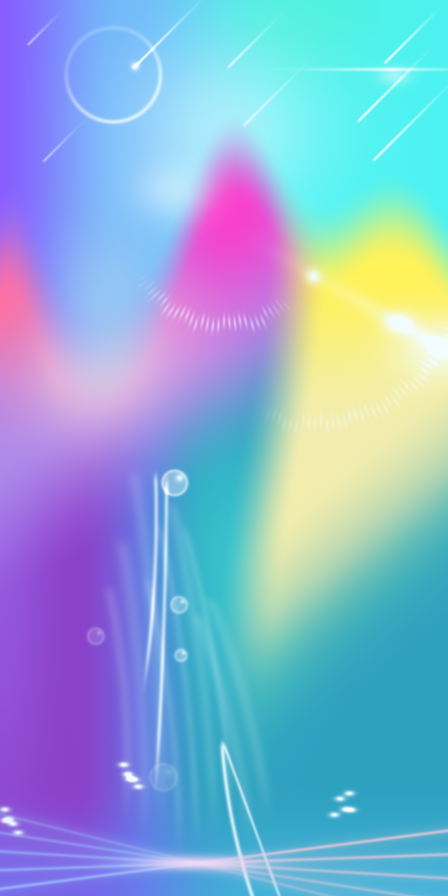
Write a WebGL 1 fragment shader that draws this background.

```glsl
precision highp float;
uniform vec2 u_resolution;

float hash(float n) {
  n = fract(n * .1031 + .17);
  n *= n + 33.33;
  return fract(n * (n + n));
}

float bump(float x, float center, float width) {
  x = (x - center) / width;
  return exp(-x * x);
}

float glow(vec2 p, vec2 center, vec2 size) {
  p = (p - center) / size;
  return exp(-dot(p, p));
}

// Meteor tail rising to the right
float streak(vec2 p, vec2 head, float len) {
  vec2 q = p - head;
  float t = (q.x + q.y) * .707 / len;
  return bump((q.x - q.y) * .707, 0., .003) * smoothstep(-.03, .02, t) * (1. - smoothstep(0., 1., t));
}

// Curved blade from base to tip
float stem(vec2 p, vec2 base, vec2 tip, float bend, float width) {
  float t = (p.y - base.y) / (tip.y - base.y);
  float x = mix(base.x, tip.x, t) + bend * 4. * t * (1. - t);
  return bump(p.x, x, width) * smoothstep(0., .25, t) * (1. - smoothstep(.94, 1., t));
}

float tickRing(vec2 p, vec2 center, float radius, float count, vec2 facing) {
  vec2 q = p - center;
  float a = (atan(q.y, q.x) / 6.28319 + .5) * count;
  float r = radius + .018 * (hash(floor(a)) - .5);
  float side = dot(q, facing) / max(length(q), .001);
  return bump(fract(a), .5, .25) * bump(length(q), r, .014) * smoothstep(.55, 1., side);
}

// Drop with a lit rim and a small highlight
float drop(vec2 p, vec2 center, float r) {
  float d = length(p - center);
  float body = .35 * (1. - smoothstep(r - .004, r + .004, d));
  return body + .4 * bump(d, r, .004) + .6 * glow(p, center + .4 * r, vec2(.3 * r));
}

float splash(vec2 p, vec2 center, float seed) {
  float sum = 0.;
  for (int i = 0; i < 5; i++) {
    float k = seed + float(i) * 7.;
    vec2 offset = vec2(hash(k), hash(k + 3.)) - .5;
    sum += glow(p, center + offset * vec2(.05, .07), vec2(.011, .006));
  }
  return min(sum, 1.);
}

vec3 skyColor(vec2 p) {
  vec3 c = mix(vec3(.53, .36, 1), vec3(.44, .72, .98), smoothstep(-.02, .28, p.x));
  c = mix(c, vec3(.3, .95, .95), smoothstep(.28, .66, p.x));
  c = mix(c, vec3(.3, .94, .83), .7 * glow(p, vec2(.67, 1.97), vec2(.2, .15)));
  c = mix(c, vec3(.68, .82, .94), .6 * glow(p, vec2(.24, 1.32), vec2(.13, .18)));
  return mix(c, vec3(.84, .97, 1), .65 * glow(p, vec2(.5, 1.71), vec2(.22, .2)));
}

vec3 curtainColor(vec2 p) {
  vec3 c = mix(vec3(.55, .25, .79), vec3(.38, .47, .9), smoothstep(.16, .36, p.x));
  c = mix(c, vec3(.18, .63, .75), smoothstep(.29, .47, p.x));
  c = mix(c, vec3(.22, .78, .81), .85 * glow(p, vec2(.52, .74), vec2(.13, .3)));
  c = mix(c, vec3(.6, .4, .92), .6 * glow(p, vec2(0, .72), vec2(.1, .5)));
  c = mix(c, vec3(.68, .54, .92), smoothstep(.63, 1., p.y - .6 * p.x));
  c = mix(c, vec3(.88, .58, .87), .75 * glow(p, vec2(.39, 1.3), vec2(.13, .15)));
  c = mix(c, vec3(.98, .82, .86), .95 * glow(p, vec2(.21, 1.2), vec2(.15)));
  c = mix(c, vec3(1, .44, .64), glow(p, vec2(0, 1.36), vec2(.12, .2)));
  c = mix(c, vec3(.98, .24, .8), glow(p, vec2(.51, 1.53), vec2(.17, .21)));

  // Yellow veil fading diagonally into green and teal
  vec3 yellow = mix(vec3(.95, .93, .68), vec3(1, .95, .35), smoothstep(1.05, 1.4, p.y));
  float edge = p.x - .53 - .11 * smoothstep(.6, 1.45, p.y);
  float veil = smoothstep(-.28, .3, p.y - .03 - .85 * p.x);
  yellow = mix(vec3(.45, .86, .68), yellow, smoothstep(.1, .75, veil));
  c = mix(c, yellow, smoothstep(-.05, .1, edge) * veil);
  vec3 foot = mix(vec3(.43, .45, .95), vec3(.28, .72, .88), smoothstep(.2, .6, p.x));
  return mix(c, foot, .75 * (1. - smoothstep(0., .26, p.y)));
}

float ridge(float x) {
  return 1.24 + .28 * bump(x, .02, .1) + .43 * bump(x, .52, .16) + .3 * bump(x, .88, .19);
}

float meteors(vec2 p) {
  float sum = streak(p, vec2(.3, 1.85), .25) + streak(p, vec2(.86, 1.86), .2);
  for (int i = 0; i < 6; i++) {
    float row = mod(float(i), 2.);
    float col = floor(float(i) / 2.);
    vec2 head = vec2(.0625, 1.9) + col * vec2(.526, -.015) - col * col * vec2(.0785, .035);
    head += row * vec2(.035, -.26 / (1. + col));
    sum += streak(p, head, .12 + .07 * col + .03 * row) * (.5 + .25 * col);
  }
  return sum + glow(p, vec2(.302, 1.852), vec2(.009));
}

float grass(vec2 p) {
  float sum = 0.;
  for (int i = 0; i < 9; i++) {
    float k = float(i);
    vec2 base = vec2(.28 + .04 * k, .06 + .1 * hash(k));
    vec2 tip = vec2(.24 + .028 * k, .6 + .4 * hash(k + 20.));
    sum += .14 * stem(p, base, tip, .02, .008 + .012 * hash(k + 40.));
  }
  sum += .65 * stem(p, vec2(.318, .44), vec2(.347, .953), .012, .005);
  sum += .65 * stem(p, vec2(.345, .2), vec2(.372, .945), .006, .005);
  sum += .8 * stem(p, vec2(.6, -.1), vec2(.495, .352), -.02, .005);
  return sum + .6 * stem(p, vec2(.66, -.1), vec2(.495, .352), 0., .004);
}

float lensFlare(vec2 p) {
  float sum = .45 * glow(p, vec2(.39, 1.575), vec2(.085, .065));
  sum += .8 * glow(p, vec2(.7, 1.383), vec2(.017)) + .8 * glow(p, vec2(.89, 1.28), vec2(.035, .025));
  sum += .35 * bump(p.y, 1.785 - .57 * p.x, .022) * smoothstep(.5, .95, p.x);
  sum += .8 * glow(p, vec2(.98, 1.22), vec2(.1, .07));
  return sum + .7 * glow(p, vec2(.86, 1.845), vec2(.15, .004)) + .5 * glow(p, vec2(.88, 1.83), vec2(.035, .02));
}

void main() {
  vec2 p = gl_FragCoord.xy / u_resolution * vec2(1, 2);
  float softness = mix(.2, .13, smoothstep(.25, .5, p.x));
  vec3 color = mix(skyColor(p), curtainColor(p), smoothstep(-.08, softness, ridge(p.x) - p.y));

  // Moon ring, meteors and flare
  vec2 moon = p - vec2(.253, 1.833);
  float lit = .22 + .55 * smoothstep(-.08, .11, dot(moon, vec2(.5, -.85)));
  float light = meteors(p) + lensFlare(p) + lit * bump(length(moon), .105, .005);
  light += .55 * tickRing(p, vec2(.5, 1.49), .215, 110., vec2(-.15, -.99));
  light += .45 * tickRing(p, vec2(.703, 1.375), .32, 150., vec2(.5, -.87));

  // Grass, dew and splashes
  light += grass(p) + drop(p, vec2(.39, .922), .028);
  light += .7 * drop(p, vec2(.4, .65), .018) + .7 * drop(p, vec2(.404, .537), .013);
  light += .4 * drop(p, vec2(.214, .58), .018) + .25 * drop(p, vec2(.365, .265), .03);
  light += splash(p, vec2(.295, .265), 2.) + splash(p, vec2(.76, .215), 11.) + splash(p, vec2(.03, .165), 23.);
  color = mix(color, vec3(.95, .99, 1), clamp(light, 0., 1.));

  // Crossing ribbons of light
  vec3 ribbon = mix(vec3(.62, .78, 1), vec3(1, .8, .85), smoothstep(.2, .75, p.x));
  for (int i = 0; i < 5; i++) {
    float k = float(i) / 4.;
    float y = .073 + mix(-.25, .13, k) * (p.x - .44);
    color = mix(color, ribbon, (.25 + .35 * k) * bump(p.y, y, .004) + .13 * bump(p.y, y, .018));
  }
  color = mix(color, vec3(1, .87, .98), .75 * glow(p, vec2(.44, .073), vec2(.13, .014)));
  gl_FragColor = vec4(color, 1);
}
```
